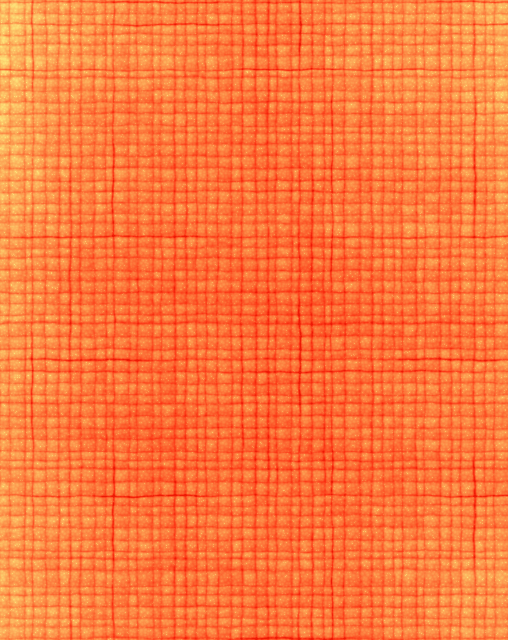
Give the GLSL for this texture, as a Shadertoy shader.

```glsl
// Orange embossed canvas: an uneven grid of wavering grooves around pillowed cells.
// Each groove has its own offset, depth and fading; cellular noise adds the grain
// and a soft sheen brightens the borders.
#define CELLS vec2(44.0, 57.0)  // repeats across and down
#define JITTER 0.50             // uneven spacing of the grooves
#define WOBBLE 0.075            // waver along each groove
#define GROOVE_WIDTH 0.11       // in cells
#define GROOVE_DEPTH 0.15
#define PILLOW 0.13             // rise in the middle of a cell
#define GRAIN 0.20
#define BASE_TONE 0.385
#define SHEEN 0.19

const float PI = 3.14159;

float hash(vec2 p) {
    return fract(sin(dot(p, vec2(127.1, 311.7))) * 43758.55);
}

// Layered sines, roughly -1 to 1
float waves(float t, float phase) {
    return 0.5 * sin(t + phase) + 0.3 * sin(2.3 * t + 1.7 * phase)
         + 0.2 * sin(5.1 * t + 2.9 * phase);
}

// Distance to the nearest scattered point
float cellular(vec2 p) {
    vec2 cell = floor(p);
    float nearest = 2.0;
    for (int j = -1; j <= 1; j++)
        for (int i = -1; i <= 1; i++) {
            vec2 c = cell + vec2(i, j);
            vec2 point = c + vec2(hash(c), hash(c + 57.3));
            nearest = min(nearest, distance(p, point));
        }
    return nearest;
}

// Grooves at uneven steps of u, running along v.
// Returns (groove depth, place within the cell from 0 to 1, cell id).
vec3 grooves(float u, float v, float seed) {
    float depth = 0.0, low = -1e4, high = 1e4, cellId = 0.0;
    for (int k = -1; k <= 2; k++) {
        float id = floor(u) + float(k);
        float h = hash(vec2(id, seed));
        float strength = hash(vec2(id, seed + 3.0));
        float line = id + JITTER * (h - 0.5)
                   + WOBBLE * (waves(v * 0.9, 40.0 * h) + waves(v * 0.17, 90.0 * h));
        float fade = 0.5 + 0.5 * waves(v * 0.19, 70.0 * h);
        float scratch = smoothstep(0.76, 0.95, strength) * smoothstep(0.4, 0.75, fade);
        float amount = mix(0.4, 1.0, strength) * mix(0.6, 1.1, fade) + 0.8 * scratch;
        float width = GROOVE_WIDTH * mix(0.8, 1.3, h);
        float d = (u - line) / width;
        depth = max(depth, amount * exp(-d * d));
        if (line <= u && line > low) { low = line; cellId = id; }
        if (line > u) high = min(high, line);
    }
    return vec3(depth, (u - low) / (high - low), cellId);
}

// Red through orange to pale yellow
vec3 palette(float tone) {
    tone = clamp(tone, 0.1, 0.88);
    float red = 0.99 - 0.5 * max(0.22 - tone, 0.0);
    return vec3(red, tone, 0.14 + 0.577 * (tone - 0.31));
}

void mainImage(out vec4 fragColor, in vec2 fragCoord) {
    vec2 uv = fragCoord / iResolution.xy;
    vec2 p = uv * CELLS;

    // Two crossing sets of grooves
    vec3 column = grooves(p.x, p.y, 11.0);
    vec3 row = grooves(p.y, p.x, 29.0);

    // Domed cells, lit from above, each a little different
    float dome = sqrt(max(sin(PI * column.y) * sin(PI * row.y), 0.0));
    float slope = -0.035 * sin(2.0 * PI * row.y) + 0.02 * sin(2.0 * PI * column.y);
    float variation = 0.12 * (hash(vec2(column.z, row.z)) - 0.5);
    float tone = BASE_TONE + slope + dome * (PILLOW + variation) - 0.04;
    tone -= GROOVE_DEPTH * (column.x + row.x);

    // Sheen at the borders and faint woven streaks
    float sides = exp(-7.0 * uv.x) + 0.6 * exp(-5.0 * (1.0 - uv.x));
    float ends = 0.75 * smoothstep(0.5, 1.0, uv.y) + 0.45 * smoothstep(0.3, 0.0, uv.y);
    tone += SHEEN * (sides + ends * (0.4 + 0.6 * abs(2.0 * uv.x - 1.0)));
    tone += 0.025 * waves(p.y * 0.45, 2.0 + 0.06 * p.x);
    tone += 0.02 * waves(p.x * 0.4, 5.0 + 0.05 * p.y);

    // Grain, with pale flecks rubbed onto the raised parts
    float fine = cellular(p * 3.7);
    float coarse = cellular(p * 1.9 + 31.0);
    tone += GRAIN * (0.65 * (0.45 - fine) + 0.35 * (0.45 - coarse));
    float flecks = smoothstep(0.25, 0.05, fine) * smoothstep(0.45, 0.15, coarse);
    tone += 0.14 * flecks * (0.4 + 0.6 * dome);

    fragColor = vec4(palette(tone), 1.0);
}
```
